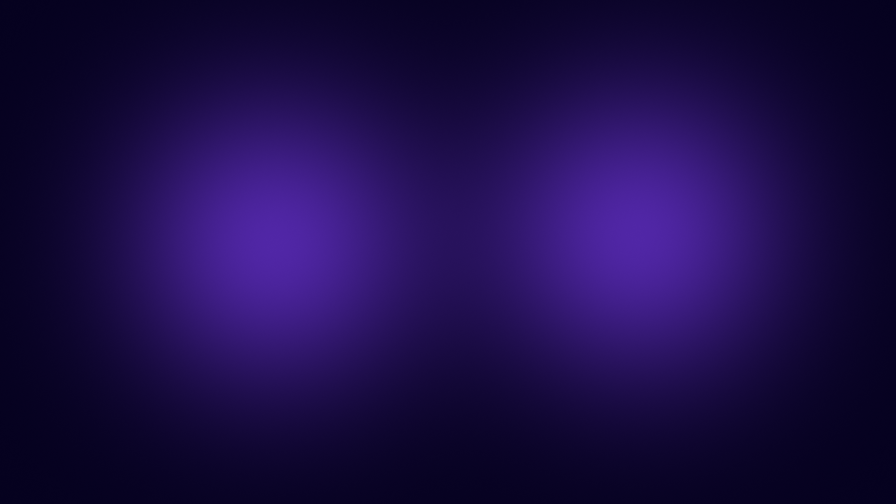
A WebGL 2 fragment shader for this background:

```glsl
#version 300 es
precision highp float;

uniform vec2 u_resolution;
out vec4 fragColor;

// Positions and sizes are in canvas heights, measured from the canvas centre.
const vec3 NIGHT = vec3(0.020, 0.005, 0.120);
const vec3 VIOLET = vec3(0.315, 0.150, 0.650);
const vec2 LEFT_GLOW = vec2(-0.345, 0.019);
const vec2 RIGHT_GLOW = vec2(0.377, 0.037);
const float GLOW_RADIUS = 0.297;
const float DITHER = 1.0 / 255.0;

// Soft round falloff: 1 at the centre, fading to 0.
float glow(vec2 p, vec2 centre) {
    vec2 d = (p - centre) / GLOW_RADIUS;
    return exp(-dot(d, d));
}

float hash(vec2 p) {
    return fract(sin(dot(p, vec2(12.99, 78.23))) * 43758.5);
}

void main() {
    vec2 p = (gl_FragCoord.xy - 0.5 * u_resolution) / u_resolution.y;

    // Two violet lights over the night colour
    float light = glow(p, LEFT_GLOW) + glow(p, RIGHT_GLOW);
    vec3 color = mix(NIGHT, VIOLET, min(light, 1.0));

    // Faint dither against banding
    color += (hash(gl_FragCoord.xy) - 0.5) * DITHER;

    fragColor = vec4(color, 1.0);
}
```
